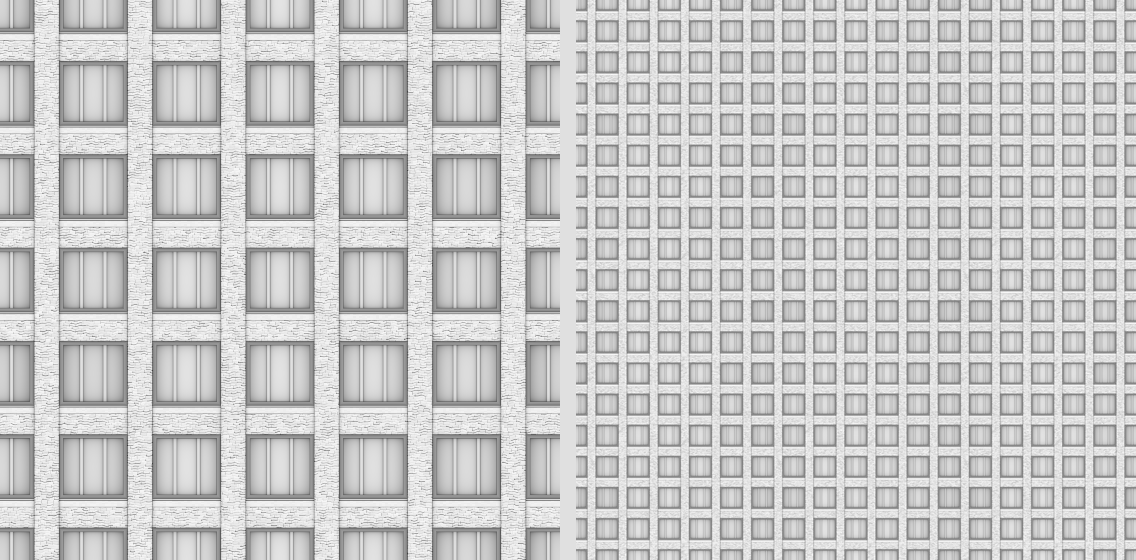
Left, the tile; right, the same tile 3 across and 3 down.
Give the GLSL for this pattern, as a Shadertoy shader.

```glsl
// Pale brick office facade: a grid of three-pane windows between piers and spandrels.
const float TAU = 6.2831853;
const float REPEATS = 6.0;                    // windows across and down
const vec2  WINDOW = vec2(0.367, 0.344);      // half size of an opening, in cells
const vec2  GLAZING = vec2(0.320, 0.302);     // half size inside the frame
const float MULLION_X = 0.125;                // mullion offset from the centre
const float MULLION_HALF = 0.021;
const float SILL_Y = -0.362;                  // underside of the sill strip
const float LEDGE_Y = -0.432;                 // underside of the smooth ledge
const vec2  BRICKS = vec2(96.0, 216.0);       // bricks over the whole canvas
const float BRICK_TONE = 0.965;
const float LEDGE_TONE = 0.955;
const float FRAME_TONE = 0.63;
const float MULLION_TONE = 0.88;
const float PANE_TONE = 0.87;

float hash(vec2 p) {
    vec3 q = fract(vec3(p.xyx) * 0.1031);
    q += dot(q, q.yzx + 33.33);
    return fract((q.x + q.y) * q.z);
}

// Antialiased coverage of a signed distance
float cover(float d, float px) {
    return clamp(0.5 - d / px, 0.0, 1.0);
}

// Soft line of the given half width around zero
float line(float d, float halfWidth, float px) {
    return 1.0 - smoothstep(halfWidth - 0.5 * px, halfWidth + 0.5 * px, abs(d));
}

float boxDistance(vec2 p, vec2 halfSize) {
    vec2 d = abs(p) - halfSize;
    return max(d.x, d.y);
}

// Uneven courses with broken, randomly weighted mortar joints
float brickwork(vec2 uv) {
    vec2 g = uv * BRICKS;
    vec2 px = BRICKS / iResolution.xy;
    g.y += 0.20 * sin(TAU * (31.0 * uv.x + 5.0 * uv.y))
         + 0.12 * sin(TAU * (73.0 * uv.x - 11.0 * uv.y));
    float course = mod(floor(g.y), BRICKS.y);
    g.x += 0.5 * mod(course, 2.0) + 0.5 * hash(vec2(course, 7.0));
    vec2 id = mod(floor(g), BRICKS);
    vec2 f = fract(g);
    float weight = hash(id + 19.0);
    float bed = line(f.y - 0.3, 0.17, px.y) * (0.03 + 0.30 * weight * weight);
    float head = line(f.x - 0.15, 0.07, px.x) * 0.14 * hash(id + 53.0);
    return BRICK_TONE - 0.055 * hash(id) - bed - head;
}

// Spandrel bricks, smooth ledge and sill, shaded beside the piers
float spandrel(vec2 c, vec2 uv, float bricks, float px) {
    float grain = hash(floor(uv * BRICKS * 2.0));
    float ledge = LEDGE_TONE - 0.03 * grain;
    float tone = mix(bricks, ledge, cover(LEDGE_Y - c.y, px) * step(c.y, 0.0));
    tone -= 0.20 * line(c.y - LEDGE_Y, 0.004, px);
    tone = mix(tone, 0.86, cover(SILL_Y - c.y, px) * step(c.y, 0.0));
    tone -= 0.38 * line(c.y - SILL_Y, 0.005, px);
    tone -= 0.12 * exp(-max(c.y - WINDOW.y, 0.0) * 90.0) * step(0.0, c.y);
    return tone - 0.22 * exp(-max(WINDOW.x - abs(c.x), 0.0) * 70.0);
}

// Panes with corner shading, mullions and the recessed frame
float windowTone(vec2 c, vec2 cell, float px) {
    float mullion = abs(abs(c.x) - MULLION_X) - MULLION_HALF;
    vec2 inset = max(GLAZING - abs(c), 0.0);
    float tone = PANE_TONE + 0.025 * cos(TAU * (cell.x - 3.0) / REPEATS)
               + 0.03 * (hash(cell + 3.0) - 0.5);
    tone -= 0.21 * exp(-inset.x * 13.0) + 0.13 * exp(-inset.y * 16.0);
    tone -= 0.10 * exp(-inset.y * 70.0);
    tone -= 0.16 * exp(-max(mullion, 0.0) * 55.0);

    // Rounded mullions with dark outlines
    float across = clamp(1.0 + mullion / MULLION_HALF, 0.0, 1.0);
    float bar = MULLION_TONE - 0.16 * across * across - 0.14 * exp(-inset.y * 35.0);
    tone = mix(tone, bar, cover(mullion, px));
    tone -= 0.13 * line(mullion, 0.004, px);

    // Frame darkens towards the wall and at its inner lip
    float lip = boxDistance(c, GLAZING);
    float reveal = max(-boxDistance(c, WINDOW), 0.0);
    float frame = FRAME_TONE - 0.22 * exp(-reveal * 60.0);
    tone = mix(tone, frame, cover(-lip, px));
    return tone - 0.13 * line(lip, 0.005, px);
}

void mainImage(out vec4 fragColor, in vec2 fragCoord) {
    vec2 uv = fragCoord / iResolution.xy;
    vec2 p = uv * REPEATS;
    vec2 cell = floor(p + 0.5);
    vec2 c = p - cell;
    cell = mod(cell, REPEATS);
    float px = REPEATS / iResolution.y;

    // Spandrels, then openings, then the piers in front
    float bricks = brickwork(uv);
    float opening = boxDistance(c, WINDOW);
    float tone = spandrel(c, uv, bricks, px);
    tone = mix(tone, windowTone(c, cell, px), cover(opening, px));
    tone -= 0.12 * line(opening, 0.005, px);

    float pier = WINDOW.x - abs(c.x);
    float pierTone = bricks - 0.07 * exp(-max(-pier, 0.0) * 90.0);
    tone = mix(tone, pierTone, cover(pier, px));
    tone -= 0.14 * line(pier, 0.005, px);

    fragColor = vec4(vec3(clamp(tone, 0.0, 1.0)), 1.0);
}
```
